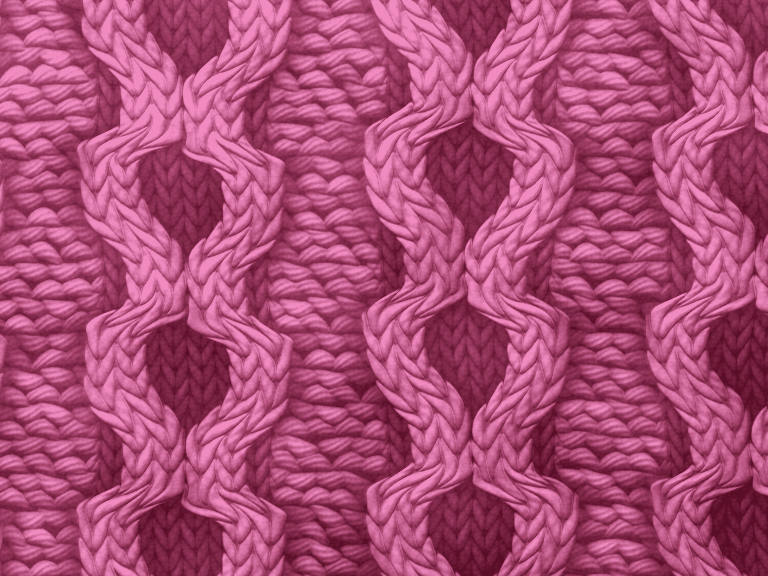
Write a Shadertoy shader that draws this texture.

```glsl
// Cable-knit wool: columns of paired strands that part and meet, on purl stitches.
const float TAU = 6.2831853;
const float CABLE_PITCH = 0.494;   // spacing of cable columns
const float CABLE_LENGTH = 0.308;  // height of one cable repeat
const float STRAND_RADIUS = 0.057;
const float PANEL_EDGE = 0.158;    // half width of the recess behind a cable
const vec2 KNIT_SIZE = vec2(0.057, 0.041);
const vec2 PURL_SIZE = vec2(0.052, 0.0305);
const vec3 SHADOW_WOOL = vec3(0.35, 0.05, 0.15);
const vec3 MAIN_WOOL = vec3(0.65, 0.26, 0.42);
const vec3 BRIGHT_WOOL = vec3(0.94, 0.54, 0.75);

float hash(vec2 p) {
    vec3 q = fract(p.xyx * 0.1031);
    q += dot(q, q.yzx + 33.33);
    return fract((q.x + q.y) * q.z);
}

// Distance to the nearest scattered point
float cellular(vec2 p) {
    vec2 cell = floor(p);
    float nearest = 1.0;
    for (int j = -1; j <= 1; j++)
        for (int i = -1; i <= 1; i++) {
            vec2 id = cell + vec2(i, j);
            vec2 point = id + vec2(hash(id), hash(id + 71.7));
            nearest = min(nearest, length(p - point));
        }
    return nearest;
}

// Staggered purl bumps: rows of leaves that arch up and down in turn
float purl(vec2 p, vec2 size) {
    vec2 g = p / size;
    float height = 0.0;
    for (int j = -1; j <= 1; j++)
        for (int i = 0; i < 2; i++) {
            float row = floor(g.y) + float(j);
            float odd = mod(row, 2.0);
            float x = g.x + 0.5 * odd;
            vec2 id = vec2(floor(x - 0.5) + float(i), row);
            float vary = hash(id + 40.0);
            float turn = hash(id + 17.0);
            vec2 q = vec2(x, g.y) - id - 0.5;
            q += vec2(turn - 0.5, vary - 0.5) * 0.24;
            q.y += (1.0 - 1.6 * odd) * (q.x * q.x - 0.1) + (turn - 0.3) * 0.9 * q.x;
            vec2 e = q / vec2(0.64, 0.55);
            float dome = pow(max(1.0 - dot(e, e), 0.0), 0.6);
            float ply = sin(TAU * (2.2 * q.x - 2.6 * q.y + vary));
            height = max(height, dome * (0.72 + 0.4 * vary + 0.07 * ply));
        }
    return height;
}

// Columns of V stitches; p.x runs across, p.y along the column
float knit(vec2 p, vec2 size, float seed) {
    vec2 g = p / size;
    float across = abs(fract(g.x) - 0.5) * 2.0;
    float side = across * 2.0 - 1.0;
    float along = g.y - across - 0.12 * side * side;
    float vary = hash(vec2(floor(g.x) * 2.0 + step(0.5, fract(g.x)) + seed, floor(along)) + 90.0);
    float f = fract(along) * 2.0 - 1.0;
    float dome = pow(max(1.0 - f * f - 0.85 * pow(side, 4.0), 0.0), 0.6);
    float ply = sin(TAU * (2.6 * across + 0.6 * f + vary));
    return dome * (0.72 + 0.42 * vary + 0.08 * ply);
}

// Strand distance from the cable axis: a short bulge, then a long closed part
float strandOffset(float phase) {
    float bulge = 0.5 + 0.5 * cos(phase + 0.3 * (1.0 - cos(phase)));
    return 0.054 + 0.073 * smoothstep(0.08, 1.0, bulge);
}

// Height of the whole fabric
float fabric(vec2 p) {
    // Hand-made unevenness
    p += 0.006 * vec2(sin(9.0 * p.y + 4.0 * p.x), sin(11.0 * p.x + 3.0 * p.y));
    p += 0.0025 * vec2(sin(41.0 * p.y + 13.0 * p.x), sin(47.0 * p.x - 19.0 * p.y));
    float shifted = (p.x - 0.321) / CABLE_PITCH + 0.5;
    float column = floor(shifted);
    float x = (fract(shifted) - 0.5) * CABLE_PITCH;
    float phase = TAU * (p.y - 0.06 - 0.035 * step(0.5, column)) / CABLE_LENGTH;

    // Both strands, with stitches that follow the bends
    float cable = 0.0;
    float gap = 1.0;
    for (int i = 0; i < 2; i++) {
        float side = float(i) * 2.0 - 1.0;
        float turn = phase + 0.2 * side;
        float offset = strandOffset(turn);
        float slope = (strandOffset(turn + 0.05) - offset) / 0.05 * TAU / CABLE_LENGTH;
        float lean = side * slope;
        float stretch = 1.0 + 0.5 * lean * lean;
        float d = x - side * offset;
        vec2 local = vec2(d / sqrt(stretch), p.y + 0.5 * lean * d / stretch);
        float stitch = knit(local, KNIT_SIZE, column * 17.0 + side * 6.0);
        float reach = abs(local.x) / STRAND_RADIUS;
        float body = sqrt(max(1.0 - reach * reach, 0.0));
        float tilt = -0.06 * local.x / STRAND_RADIUS;
        float strand = 0.12 + 0.3 * body + 0.52 * stitch + tilt;
        cable = max(cable, strand * smoothstep(1.0, 0.8, reach - 0.2 * (stitch - 0.4)));
        gap = min(gap, abs(local.x) - STRAND_RADIUS);
    }

    // Ground: recessed ribs behind the cable, purl between cables
    float recess = 0.02 + 0.5 * knit(vec2(x, p.y), KNIT_SIZE * 0.85, column);
    recess *= mix(0.65, 1.0, smoothstep(0.03, 0.1, abs(x)));
    float field = 0.12 + 0.68 * purl(p, PURL_SIZE);
    float ground = mix(recess, field, smoothstep(PANEL_EDGE - 0.02, PANEL_EDGE + 0.01, abs(x)));
    ground *= mix(0.4, 1.0, smoothstep(-0.01, 0.05, gap));
    return max(ground, cable);
}

vec3 wool(vec2 p) {
    const float STEP = 0.0035;
    float h = fabric(p);
    vec2 rise = vec2(fabric(p + vec2(STEP, 0.0)), fabric(p + vec2(0.0, STEP))) - h;
    float light = clamp(dot(rise / STEP, vec2(0.003, -0.006)), -0.2, 0.2);
    light *= smoothstep(0.1, 0.5, h);
    // Fibres and uneven light
    float fuzz = cellular(p * vec2(140.0, 170.0)) - 0.45;
    float glow = 0.2 * (p.y - 0.5) - 0.08 * (p.x - 0.65);
    glow += 0.09 * sin(13.0 * p.x + 9.0 * p.y) * sin(15.0 * p.y - 6.0 * p.x + 1.0);
    float tone = clamp(0.1 + 0.92 * h + light - 0.14 * fuzz + glow, 0.0, 1.0);
    vec3 lower = mix(SHADOW_WOOL, MAIN_WOOL, min(tone * 2.0, 1.0));
    return mix(lower, BRIGHT_WOOL, max(tone * 2.0 - 1.0, 0.0));
}

void mainImage(out vec4 fragColor, in vec2 fragCoord) {
    // Two diagonal samples smooth the edges
    vec3 color = wool((fragCoord - 0.25) / iResolution.y);
    color += wool((fragCoord + 0.25) / iResolution.y);
    fragColor = vec4(color * 0.5, 1.0);
}
```
